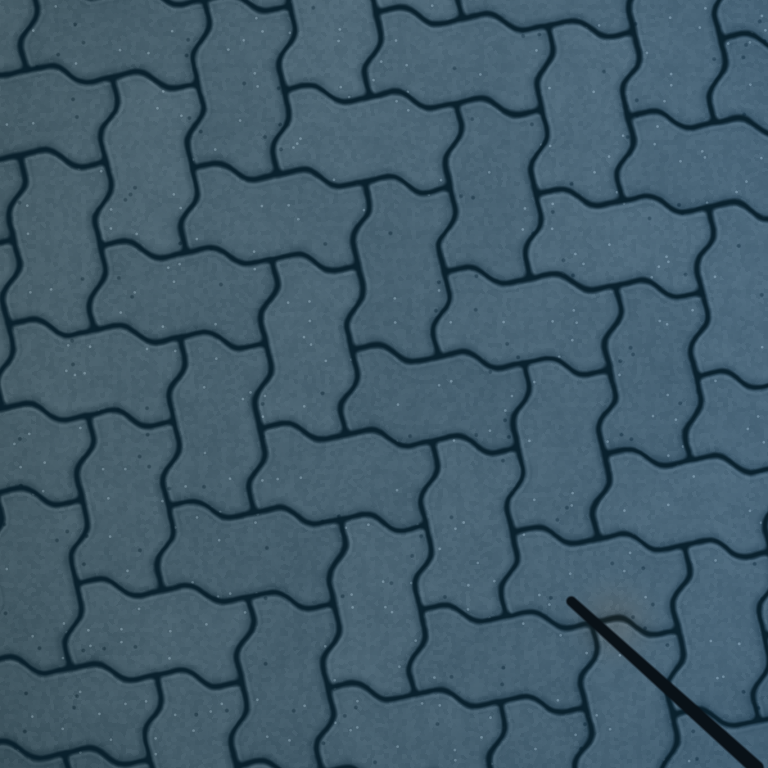
A three.js fragment shader for this texture:

```glsl
// Blue-grey herringbone paving of wavy-edged blocks with a dark rod lying on it.
varying vec2 vUv;

const vec2 AXIS_U = vec2(0.1120, -0.0085); // one block width along a course
const vec2 AXIS_V = vec2(0.0078, 0.1100);  // one block width up the canvas
const vec2 ANCHOR = vec2(0.4583, 0.5443);  // a top left block corner
const float WAVE_HEIGHT = 0.075;
const vec3 STONE = vec3(0.287, 0.387, 0.447);
const vec3 JOINT = vec3(0.030, 0.118, 0.165);
const vec3 ROD = vec3(0.035, 0.065, 0.090);

float hash(vec2 p) {
  return fract(sin(dot(p, vec2(127.1, 311.7))) * 43758.545);
}

float cross2(vec2 a, vec2 b) {
  return a.x * b.y - a.y * b.x;
}

// Layered sines, about -1 to 1
float blotches(vec2 p) {
  float sum = 0.0;
  float gain = 0.5;
  for (int i = 0; i < 4; i++) {
    sum += gain * sin(p.x + 1.7 * sin(p.y)) * cos(p.y + 1.3 * sin(p.x));
    p = mat2(1.6, 1.2, -1.2, 1.6) * p + 2.3;
    gain *= 0.6;
  }
  return sum;
}

// Cellular noise: distance to the nearest point, and that point's random value
vec2 cellular(vec2 p) {
  vec2 cell = floor(p);
  vec2 nearest = vec2(9.0, 0.0);
  for (int y = -1; y <= 1; y++) {
    for (int x = -1; x <= 1; x++) {
      vec2 c = cell + vec2(float(x), float(y));
      vec2 point = c + 0.15 + 0.7 * vec2(hash(c), hash(c + 41.3));
      float d = length(p - point);
      if (d < nearest.x) nearest = vec2(d, hash(c + 87.9));
    }
  }
  return nearest;
}

// Skewed wave of a block edge, zero at every corner
vec2 edgeWave(vec2 t) {
  vec2 a = 6.28319 * t;
  return sin(a) - 0.22 * sin(2.0 * a);
}

float smoothMin(float a, float b, float k) {
  float h = max(k - abs(a - b), 0.0) / k;
  return min(a, b) - 0.25 * k * h * h;
}

// Edge distances (left, right, bottom, top) and the cell that names the block
vec4 herringbone(vec2 q, out vec2 block) {
  block = floor(q);
  vec2 f = q - block;
  vec4 edges = vec4(f.x, 1.0 - f.x, f.y, 1.0 - f.y);
  float part = mod(block.x - block.y, 4.0);
  if (part < 0.5) edges.y = 1.0;
  else if (part < 1.5) { edges.x = 1.0; block.x -= 1.0; }
  else if (part < 2.5) { edges.z = 1.0; block.y -= 1.0; }
  else edges.w = 1.0;
  return edges * 0.93;
}

float segmentDistance(vec2 p, vec2 a, vec2 b, out float along) {
  along = clamp(dot(p - a, b - a) / dot(b - a, b - a), 0.0, 1.0);
  return length(p - mix(a, b, along));
}

// Narrow bright or dark spots on a few of the cellular points
float specks(vec2 p, float share, float radius) {
  vec2 c = cellular(p);
  return step(1.0 - share, c.y) * (1.0 - smoothstep(0.3 * radius, radius, c.x));
}

void main() {
  // Canvas to wavy grid
  vec2 offset = vUv - ANCHOR;
  vec2 grid = vec2(cross2(offset, AXIS_V), cross2(AXIS_U, offset)) / cross2(AXIS_U, AXIS_V);
  grid.y += 1.0;
  grid += 0.012 * vec2(blotches(grid * 4.0), blotches(grid * 4.0 + 9.0));
  vec2 wavy = grid + WAVE_HEIGHT * vec2(1.0, -1.0) * edgeWave(grid.yx);

  vec2 block;
  vec4 edges = herringbone(wavy, block);
  float d = smoothMin(min(edges.x, edges.y), min(edges.z, edges.w), 0.07);

  // Stone: block tone, broad light, grain and specks
  float tone = 0.022 * (hash(block) - 0.5) + 0.014 * blotches(vUv * 26.0);
  tone += 0.030 * (vUv.x - 0.4) + 0.025 * (vUv.y - 0.5);
  tone -= 0.05 * smoothstep(0.45, 0.85, length(vUv - vec2(0.55)));
  tone += 0.035 * (cellular(vUv * 170.0).y - 0.5);
  vec3 color = STONE + tone + vec3(0.012, 0.0, -0.018) * (1.0 - 2.0 * vUv.x);
  color += 0.15 * specks(vUv * 65.0, 0.09, 0.17);
  color -= 0.10 * specks(vUv * 48.0 + 17.0, 0.08, 0.18);

  // Rounded rims: lit on the top and left, shaded all round
  float lit = min(edges.x, edges.w);
  color -= 0.065 * (1.0 - smoothstep(0.03, 0.13, d));
  color += 0.065 * smoothstep(0.035, 0.06, lit) * (1.0 - smoothstep(0.06, 0.10, lit));

  // Joints of uneven width
  float width = 0.040 + 0.010 * blotches(grid * 2.3 + 5.0);
  color = mix(color, JOINT, 0.95 * (1.0 - smoothstep(0.2 * width, 1.25 * width, d)));

  // Rod with a faint brown stain near its tip
  float along;
  float rod = segmentDistance(vUv, vec2(0.744, 0.217), vec2(0.985, 0.0), along);
  color += vec3(0.04, 0.005, -0.025) * (1.0 - smoothstep(0.0, 0.07, length(vUv - vec2(0.80, 0.19))));
  float radius = mix(0.0065, 0.0095, along);
  color = mix(color, ROD, 1.0 - smoothstep(radius - 0.002, radius + 0.002, rod));

  gl_FragColor = vec4(color, 1.0);
}
```
